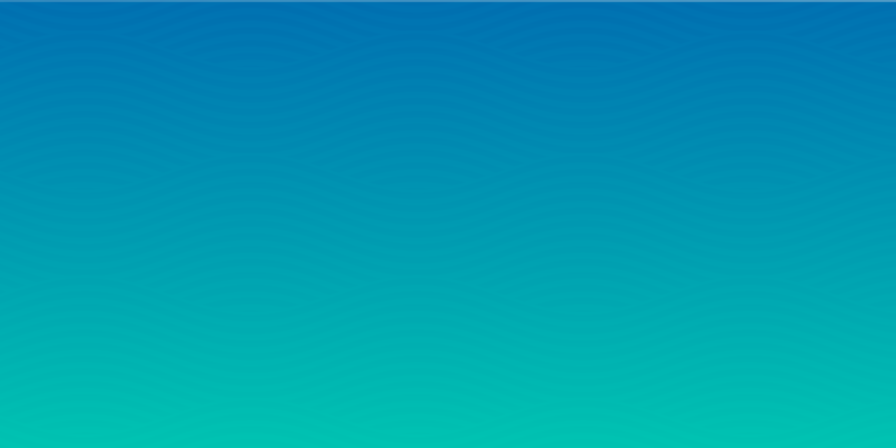
A Shadertoy shader for this background:

```glsl
const vec3 DEEP_BLUE = vec3(0.0, 0.437, 0.695);
const vec3 TEAL = vec3(0.0, 0.765, 0.695);
const vec3 RIM_COLOR = vec3(0.42, 0.66, 0.80);
const float RIM_HEIGHT = 0.0045;
const float WAVE_PERIOD = 0.742;     // lengths are in canvas heights
const float WAVE_AMPLITUDE = 0.041;
const float FIRST_CREST = 0.56;
const float FIRST_ROW = 0.382;       // depth below the top edge
const float ROW_SPACING = 0.273;
const float BANDS_PER_ROW = 9.5;
const float BAND_CONTRAST = 0.012;
const float TAU = 6.2831853;

// Depth of a row's wavy upper edge; odd rows shift by half a period
float rowEdge(float x, float row) {
    float phase = TAU * ((x - FIRST_CREST) / WAVE_PERIOD - 0.5 * row);
    return FIRST_ROW + ROW_SPACING * row - WAVE_AMPLITUDE * cos(phase);
}

// Soft alternating stripes that follow the row's edge
float stripes(float depthInRow) {
    float ripple = cos(TAU * depthInRow * BANDS_PER_ROW / ROW_SPACING);
    return smoothstep(-0.6, 0.6, ripple) - 0.5;
}

void mainImage(out vec4 fragColor, in vec2 fragCoord) {
    vec2 p = fragCoord / iResolution.y;
    float pixel = 1.0 / iResolution.y;
    float depth = 1.0 - p.y;

    vec3 color = mix(DEEP_BLUE, TEAL, depth);

    // Each lower row overlaps the one above it
    float bands = 0.0;
    for (int i = -2; i <= 2; i++) {
        float inside = depth - rowEdge(p.x, float(i));
        float coverage = smoothstep(-pixel, pixel, inside);
        bands = mix(bands, stripes(inside), coverage);
    }
    float fade = mix(1.0, 0.55, depth);
    color += vec3(0.0, 1.0, 0.5) * bands * BAND_CONTRAST * fade;

    // Pale rim along the top, brighter to the right
    float rim = 1.0 - smoothstep(RIM_HEIGHT - pixel, RIM_HEIGHT + pixel, depth);
    float rimStrength = mix(0.45, 0.75, fragCoord.x / iResolution.x);
    color = mix(color, RIM_COLOR, rim * rimStrength);

    fragColor = vec4(clamp(color, 0.0, 1.0), 1.0);
}
```
